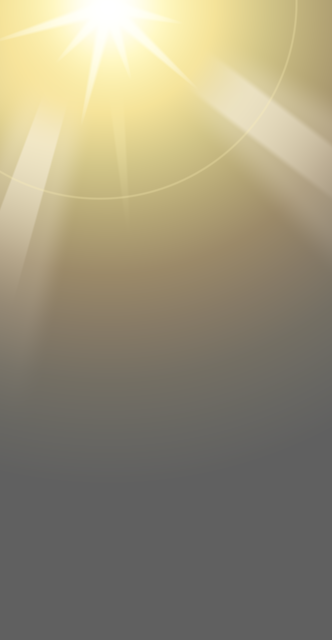
A Shadertoy shader for this background:

```glsl
// Golden sun with star spikes, soft light beams and a faint halo over grey.

// Radial sky colour, one stop per unit of distance from the sun.
const vec3 SKY[10] = vec3[10](
    vec3(1.0, 1.0, 0.94), vec3(1.0, 0.97, 0.73), vec3(0.96, 0.89, 0.60),
    vec3(0.82, 0.77, 0.53), vec3(0.71, 0.65, 0.46), vec3(0.61, 0.54, 0.41),
    vec3(0.53, 0.48, 0.40), vec3(0.455, 0.435, 0.39), vec3(0.41, 0.405, 0.385),
    vec3(0.376));

vec3 skyColor(float radius) {
    float stop = clamp(radius, 0.0, 8.999);
    int i = int(stop);
    return mix(SKY[i], SKY[i + 1], fract(stop));
}

// Coordinates along and across a ray leaving the sun.
vec2 rayFrame(vec2 p, vec2 dir) {
    return vec2(dot(p, dir), dot(p, vec2(dir.y, -dir.x)));
}

// Strip of light: ray.x runs along it, fade holds start, peak and end.
float beam(vec2 ray, float halfWidth, float soft, vec3 fade) {
    float across = 1.0 - smoothstep(halfWidth - soft, halfWidth + soft, abs(ray.y));
    float along = smoothstep(fade.x, fade.y, ray.x)
                * (1.0 - smoothstep(fade.y, fade.z, ray.x));
    return across * along;
}

void mainImage(out vec4 fragColor, in vec2 fragCoord) {
    // Twelve units span the height; y points down from the sun.
    vec2 p = vec2(fragCoord.x, iResolution.y - fragCoord.y) * 12.0 / iResolution.y;
    p -= vec2(2.03, 0.125);
    float pixel = 12.0 / iResolution.y;
    float radius = length(p);
    vec3 color = skyColor(radius);

    // Warm haze on the left of the sun
    vec2 warm = p - vec2(-1.6, 1.5);
    color = mix(color, vec3(0.98, 0.90, 0.62), 0.55 * exp(-dot(warm, warm) * 0.8));

    // Broad beams, each a crisp core inside a soft veil
    vec3 beamColor = vec3(1.0, 0.97, 0.92);
    vec2 left = rayFrame(p, vec2(-0.308, 0.951)) + vec2(0.0, 0.41);
    vec2 right = rayFrame(p, vec2(0.796, 0.606)) - vec2(0.0, 0.08);
    vec2 thin = rayFrame(p, vec2(0.089, 0.996));
    float veil = beam(left, 0.35 + 0.11 * left.x, 0.28, vec3(1.4, 2.9, 8.2))
               + beam(right, 0.13 + 0.18 * right.x, 0.35, vec3(1.6, 3.2, 8.5));
    float core = beam(left, 0.153 + 0.046 * left.x, 0.025, vec3(1.8, 2.9, 6.0))
               + beam(right, 0.39, 0.07, vec3(1.8, 3.2, 6.4));
    color = mix(color, beamColor, 0.27 * veil);
    color = mix(color, beamColor, 0.45 * core);
    color = mix(color, vec3(1.0, 0.96, 0.74),
                0.2 * beam(thin, 0.2 - 0.04 * thin.x, 0.03, vec3(1.5, 2.4, 4.4)));

    // Thin halo
    float halo = abs(length(p + vec2(0.16, 0.09)) - 3.69);
    color = mix(color, vec3(1.0, 0.95, 0.72),
                0.28 * (1.0 - smoothstep(0.0, 0.018 + pixel, halo)));

    // Tapering spikes, alternately short and long
    for (int i = 0; i < 6; i++) {
        float angle = 0.22 + 0.525 * float(i);
        vec2 ray = rayFrame(p, vec2(cos(angle), sin(angle)));
        float t = clamp(ray.x / (i % 2 == 0 ? 1.44 : 2.3), 0.0, 1.0);
        float width = 0.17 * (1.0 - t) + 0.01;
        float spike = 1.0 - smoothstep(width * 0.3, width + 0.02, abs(ray.y));
        color = mix(color, vec3(1.0, 1.0, 0.95),
                    spike * step(0.0, ray.x) * 0.9 * (1.0 - t * t));
    }

    // White centre
    color = mix(color, vec3(1.0), exp(-dot(p, p) * vec2(1.8, 0.0).x));
    fragColor = vec4(color, 1.0);
}
```
